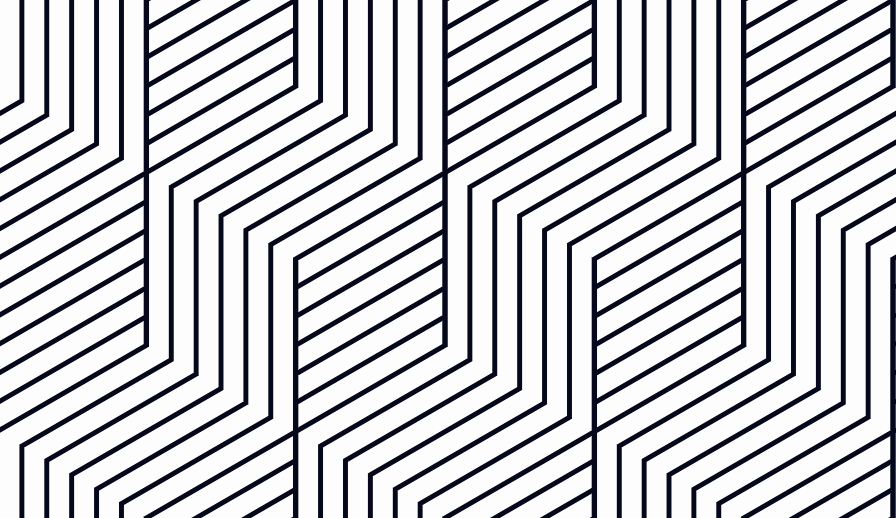
Give the GLSL for this pattern, as a Shadertoy shader.

```glsl
const vec3 PAPER = vec3(0.992);
const vec3 INK = vec3(0.02, 0.03, 0.10);
const float COLUMNS = 6.0;            // two columns make one repeat across
const float ROWS = 6.0;               // slope steps in one repeat down
const float STRIPES = 6.0;            // stripes per column
const float BAND = 2.0;               // height of an upright band, in rows
const vec2 ORIGIN = vec2(0.98, 4.0);  // a bend on the column grid
const float LINE_WIDTH = 0.033;       // in column widths
const float EDGE_WIDTH = 0.036;
const float SOFTNESS = 0.6;           // edge blur, in pixels

// Distance from x to the nearest multiple of spacing
float toGrid(float x, float spacing) {
    return abs(x - spacing * round(x / spacing));
}

float ink(float dist, float width, float blur) {
    return 1.0 - smoothstep(-blur, blur, dist - 0.5 * width);
}

void mainImage(out vec4 fragColor, in vec2 fragCoord) {
    // Grid units: x in columns, y in rows counted downwards
    vec2 uv = fragCoord / iResolution.xy;
    vec2 p = vec2(COLUMNS * uv.x - ORIGIN.x, ORIGIN.y - ROWS * uv.y);
    float blur = SOFTNESS * COLUMNS / iResolution.x;
    float rowHeight = (iResolution.y / ROWS) / (iResolution.x / COLUMNS);

    // Upright and slanted stripes meet on the mitre lines of each band
    float column = floor(p.x);
    float bandY = mod(p.y - fract(p.x) - 0.5 * ROWS * column, ROWS);
    float upright = toGrid(p.x, 1.0 / STRIPES);
    float slanted = toGrid(p.x + p.y, BAND / STRIPES)
                  * rowHeight / sqrt(1.0 + rowHeight * rowHeight);
    float stripe = bandY < BAND ? upright : slanted;
    float cover = ink(stripe, LINE_WIDTH, blur);

    // Long column edges, cut along the same mitre lines
    float edge = round(p.x);
    float dx = p.x - edge;
    float edgeY = mod(p.y - dx - 0.5 * ROWS * edge + 0.5 * ROWS, ROWS) - 0.5 * ROWS;
    if (abs(edgeY) < BAND) cover = max(cover, ink(abs(dx), EDGE_WIDTH, blur));

    fragColor = vec4(mix(PAPER, INK, cover), 1.0);
}
```
